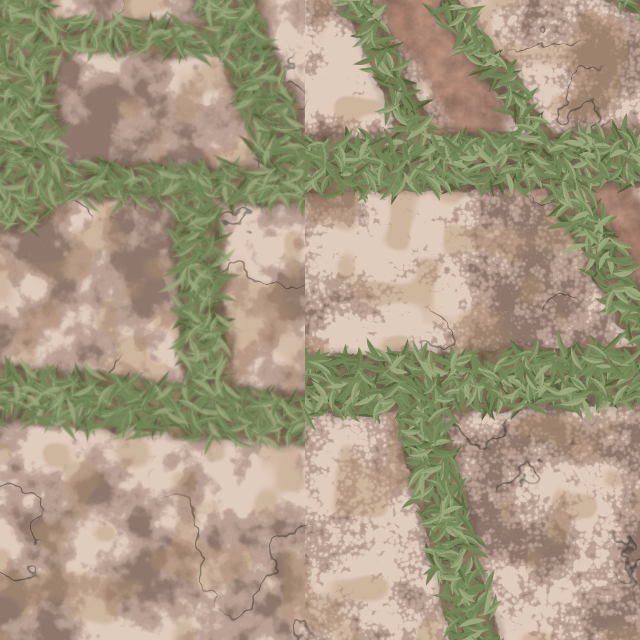
A WebGL 1 fragment shader for this texture:

```glsl
precision highp float;
// Weathered stone slabs with grassy joints, in a soft left panel and a crisp right one.
uniform vec2 u_resolution;

const float SEAM = 0.477;           // boundary between the two panels
const float SOFT_LEFT = 0.0028;     // edge blur of the left panel
const float SOFT_RIGHT = 0.0009;
const float BLADE_CELL = 0.023;
const float BLADE_WIDTH = 0.0042;
const float EDGE_WOBBLE = 0.026;
const vec3 STONE_DARK = vec3(0.56, 0.47, 0.42);
const vec3 STONE_MID = vec3(0.73, 0.63, 0.58);
const vec3 STONE_PALE = vec3(0.88, 0.80, 0.74);
const vec3 STONE_OCHRE = vec3(0.70, 0.57, 0.44);
const vec3 SOIL = vec3(0.49, 0.42, 0.33);
const vec3 MUD = vec3(0.62, 0.47, 0.40);
const vec3 GRASS_DARK = vec3(0.33, 0.37, 0.22);
const vec3 GRASS_MID = vec3(0.45, 0.53, 0.35);
const vec3 GRASS_LIGHT = vec3(0.62, 0.67, 0.50);

float hash(vec2 p) {
  return fract(sin(dot(p, vec2(127.1, 311.7))) * 4375.85);
}

float noise(vec2 p) {
  vec2 i = floor(p), f = fract(p);
  f = f * f * (3.0 - 2.0 * f);
  return mix(mix(hash(i), hash(i + vec2(1, 0)), f.x),
             mix(hash(i + vec2(0, 1)), hash(i + vec2(1, 1)), f.x), f.y);
}

float fbm(vec2 p) {
  float sum = 0.0, amp = 0.5;
  for (int k = 0; k < 5; k++) {
    sum += amp * noise(p);
    p = mat2(1.6, 1.2, -1.2, 1.6) * p + 7.3;
    amp *= 0.5;
  }
  return sum / 0.97;
}

// Distance to the nearest jittered point, for lichen grains
float cellular(vec2 p) {
  vec2 i = floor(p);
  float best = 2.0;
  for (int y = -1; y <= 1; y++)
    for (int x = -1; x <= 1; x++) {
      vec2 c = i + vec2(x, y);
      best = min(best, length(c + vec2(hash(c), hash(c + 41.3)) - p));
    }
  return best;
}

float strip(vec2 p, vec2 a, vec2 b, float halfWidth) {
  vec2 d = b - a;
  return length(p - a - d * clamp(dot(p - a, d) / dot(d, d), 0.0, 1.0)) - halfWidth;
}

// Signed distance to the joints, negative between the slabs
float joints(vec2 p, bool left) {
  float d;
  if (left) {
    d = strip(p, vec2(0.0, 1.02), vec2(0.02, 0.72), 0.078);
    d = min(d, strip(p, vec2(0.0, 0.942), vec2(0.37, 0.942), 0.026));
    d = min(d, strip(p, vec2(0.345, 1.02), vec2(0.46, 0.73), 0.041));
    d = min(d, strip(p, vec2(-0.05, 0.722), vec2(0.55, 0.705), 0.030));
    d = min(d, strip(p, vec2(0.30, 0.70), vec2(0.328, 0.37), 0.039));
    return min(d, strip(p, vec2(-0.05, 0.392), vec2(0.55, 0.335), 0.041));
  }
  d = strip(p, vec2(0.40, 0.738), vec2(1.05, 0.755), 0.044);
  d = min(d, strip(p, vec2(0.55, 1.02), vec2(0.66, 0.77), 0.023));
  d = min(d, strip(p, vec2(0.70, 0.99), vec2(0.86, 0.77), 0.021));
  d = min(d, strip(p, vec2(0.87, 0.73), vec2(1.01, 0.48), 0.029));
  d = min(d, strip(p, vec2(0.40, 0.393), vec2(1.05, 0.417), 0.047));
  d = min(d, strip(p, vec2(0.655, 0.36), vec2(0.75, -0.03), 0.037));
  return min(d, strip(p, vec2(0.96, 1.01), vec2(1.04, 0.98), 0.016));
}

vec3 stone(vec2 p, bool left) {
  float blotch = fbm(p * 13.0 + (left ? 3.0 : 19.0));
  float grain = cellular(p * (left ? 60.0 : 125.0)) - 0.45;
  float fine = fbm(p * (left ? 45.0 : 90.0)) - 0.5;
  float tone = blotch + fine * 0.42 - grain * (left ? 0.08 : 0.23);
  vec3 c = mix(STONE_DARK, STONE_MID, smoothstep(0.28, 0.47, tone));
  c = mix(c, STONE_PALE, smoothstep(0.49, 0.63, tone));
  c = mix(c, STONE_OCHRE, 0.4 * smoothstep(0.55, 0.75, noise(p * 24.0 + 5.0)));
  // Sparse hairline cracks
  float crack = abs(fbm(p * 8.0 + 31.0) - 0.5);
  float sparse = smoothstep(0.58, 0.72, noise(p * 7.0 + 60.0));
  return c * (1.0 - 0.35 * sparse * (1.0 - smoothstep(0.0, 0.012, crack)));
}

// Layered blades, each kept only if its centre lies in a joint
vec3 grass(vec3 c, vec2 p, bool left, float soft) {
  for (int k = 0; k < 5; k++)
    for (int y = -1; y <= 1; y++)
      for (int x = -1; x <= 1; x++) {
        float layer = float(k);
        vec2 cell = floor(p / BLADE_CELL + layer * 0.37) + vec2(x, y);
        vec2 id = cell + layer * 57.0;
        float h = hash(id + 3.7), angle = 6.283 * hash(id + 9.1);
        vec2 centre = (cell + vec2(hash(id), hash(id + 23.0)) - layer * 0.37) * BLADE_CELL;
        vec2 q = mat2(cos(angle), -sin(angle), sin(angle), cos(angle)) * (p - centre);
        float t = q.x / (BLADE_CELL * (0.65 + 0.35 * h));
        q.y += 0.003 * t * t;
        float cover = 1.0 - smoothstep(-soft, soft, abs(q.y) - BLADE_WIDTH * (1.0 - t * t));
        cover *= step(joints(centre, left), 0.024 * (h - 0.7));
        float lit = hash(id + 71.0) * 0.75 + layer * 0.09 + 0.1 * sign(q.y);
        vec3 blade = mix(GRASS_DARK, GRASS_MID, smoothstep(0.0, 0.45, lit));
        blade = mix(blade, GRASS_LIGHT, smoothstep(0.55, 1.0, lit));
        c = mix(c, blade, cover * (left ? 0.85 : 1.0));
      }
  return c;
}

void main() {
  vec2 p = gl_FragCoord.xy / u_resolution;
  bool left = p.x < SEAM;
  float soft = max(left ? SOFT_LEFT : SOFT_RIGHT, 0.7 / u_resolution.y);
  float d = joints(p, left);
  float edge = d + EDGE_WOBBLE * (fbm(p * 32.0) - 0.5);
  // Slabs, with bare mud over the upper right ones
  vec3 c = stone(p, left);
  float mud = min(strip(p, vec2(0.63, 1.02), vec2(0.75, 0.82), 0.045),
                  strip(p, vec2(0.95, 0.69), vec2(1.03, 0.60), 0.04));
  if (!left) c = mix(c, MUD * (0.75 + 0.5 * fbm(p * 50.0)), 0.85 * (1.0 - smoothstep(-0.015, 0.015, mud)));
  c *= 0.86 + 0.14 * smoothstep(0.0, 0.014, edge);
  // Soil and grass in the joints
  vec3 soil = SOIL * (0.7 + 0.6 * fbm(p * 65.0));
  c = mix(soil, c, smoothstep(-2.0 * soft, 2.0 * soft, edge));
  if (d < 0.04) c = grass(c, p, left, soft);
  gl_FragColor = vec4(c, 1.0);
}
```
